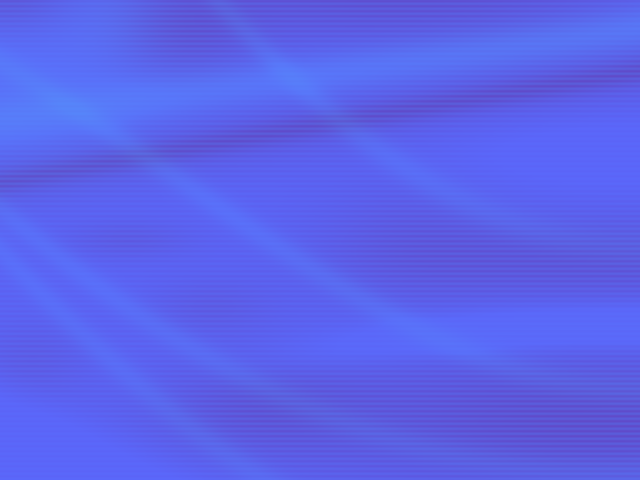
Write a Shadertoy shader that draws this background.

```glsl
// Soft blue backdrop: curved light streaks sweep down to the right over violet
// shadows, crossed by a rising bright beam with a dark seam beneath it.
// Polynomial curves and Gaussian falloffs set the light; fine scanlines finish it.

// Gaussian falloff across a curve, at signed distance d
float band(float d, float width) {
    return exp(-d * d / (width * width));
}

// Soft elliptical spot
float spot(vec2 p, vec2 centre, vec2 radius) {
    vec2 q = (p - centre) / radius;
    return exp(-dot(q, q));
}

// Violet shadows; 0 is clear blue, 1 is deepest violet
float shadows(vec2 p) {
    float s = 0.12;

    // Upper edge
    s += 0.72 * spot(p, vec2(0.62, 1.02), vec2(0.38, 0.12));
    s += 0.50 * spot(p, vec2(0.29, 0.93), vec2(0.11, 0.10));
    s += 0.50 * spot(p, vec2(0.01, 1.01), vec2(0.09, 0.07));

    // Right side, above and below the level beam
    s += 0.60 * spot(p, vec2(0.95, 0.46), vec2(0.34, 0.09));
    s += 0.82 * spot(p, vec2(0.92, 0.12), vec2(0.45, 0.15));
    s += 0.32 * spot(p, vec2(0.64, 0.50), vec2(0.15, 0.14));

    // Hollows between the streaks
    s += 0.35 * spot(p, vec2(0.20, 0.50), vec2(0.10, 0.04));
    s += 0.32 * spot(p, vec2(0.33, 0.36), vec2(0.10, 0.06));
    s += 0.45 * spot(p, vec2(0.40, 0.15), vec2(0.16, 0.10));
    s += 0.30 * spot(p, vec2(0.05, 0.25), vec2(0.09, 0.08));

    // Rising seam
    float seam = p.y - (0.62 + 0.25 * p.x - 0.02 * p.x * p.x);
    s += 0.45 * band(seam, 0.026) + 0.34 * band(seam, 0.070);
    return s;
}

// Faint streaks, each a falling curve that flattens to the right
float streaks(vec2 p) {
    float x = p.x, d = x - 0.34;
    float upper = p.y - (1.0 - 1.52 * d + 1.12 * d * d);
    float middle = p.y - (0.87 + x * (-0.78 + x * (-0.5 + 0.6 * x)));
    float lower = p.y - (0.566 - 1.15 * x + 0.6 * x * x);
    float lowest = p.y - (0.48 - 1.45 * x + 0.7 * x * x);

    float g = 0.30 * band(upper, 0.036) * (1.0 - 0.4 * smoothstep(0.6, 1.0, x));
    g += 0.31 * band(middle, 0.032) * (1.0 - 0.3 * smoothstep(0.5, 1.0, x));
    g += 0.29 * band(lower, 0.032) * (1.0 - 0.3 * smoothstep(0.2, 0.8, x));
    g += 0.27 * band(lowest, 0.036);
    return g;
}

void mainImage(out vec4 fragColor, in vec2 fragCoord) {
    vec2 p = fragCoord / iResolution.xy;

    // Wide blue lights that clear the shadows
    float levelBeam = band(p.y - 0.32 + 0.20 * pow(1.0 - p.x, 2.0), 0.045)
                    * smoothstep(0.25, 0.8, p.x);
    float corner = 1.0 - smoothstep(-0.06, 0.08, p.y - 0.18 + 0.62 * p.x);
    float clearing = 0.55 * levelBeam + 0.30 * corner
                   + 0.25 * spot(p, vec2(0.95, 0.68), vec2(0.25, 0.08));

    // Rising beam and the light pooled at its left end
    float beam = band(p.y - (0.750 + 0.19 * p.x), 0.046);
    float pool = spot(p, vec2(0.03, 0.80), vec2(0.20, 0.16))
               + 0.7 * spot(p, vec2(0.17, 0.97), vec2(0.08, 0.10));
    float glow = streaks(p) + (0.42 + 0.16 * p.x) * beam
               + 0.36 * pool + 0.12 * levelBeam;

    float shade = clamp(shadows(p) - clearing - 0.45 * glow, 0.0, 1.0);
    vec3 color = mix(vec3(0.355, 0.400, 0.975), vec3(0.365, 0.322, 0.810), shade);
    color += min(glow, 1.0) * vec3(-0.015, 0.115, 0.0);

    // Scanlines, strongest over the shadows
    float line = sin(6.28318 * 96.0 * p.y);
    color += line * (0.24 + 0.95 * shade) * vec3(-0.010, 0.032, 0.029);

    fragColor = vec4(clamp(color, 0.0, 1.0), 1.0);
}
```
